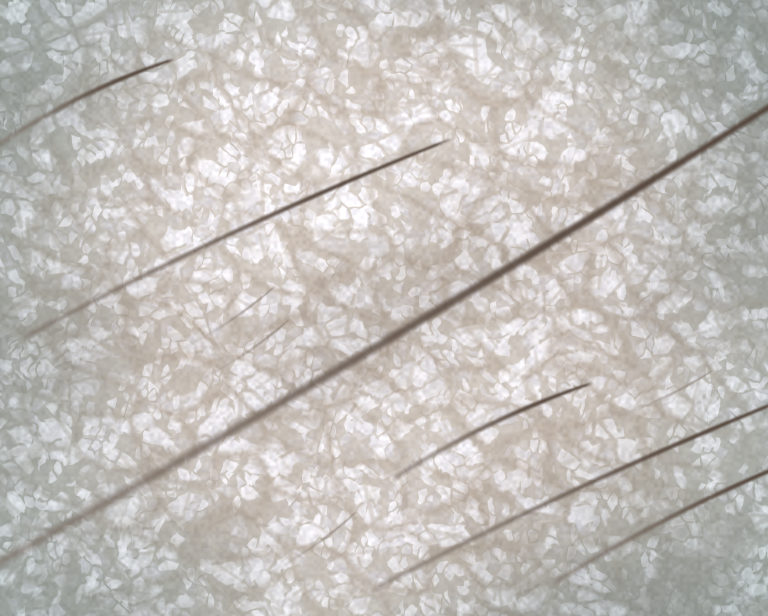
A WebGL 2 fragment shader for this texture:

```glsl
#version 300 es
precision highp float;
// Magnified pale skin: glossy ragged facets, soft creases and slanting dark hairs.
uniform vec2 u_resolution;
out vec4 fragColor;

const vec3 TAN = vec3(0.695, 0.640, 0.590);
const vec3 PALE = vec3(0.805, 0.785, 0.765);
const vec3 COOL = vec3(0.650, 0.668, 0.655);
const vec3 RIM_SHADE = vec3(0.865, 0.895, 0.890);
const vec3 LAVENDER = vec3(0.82, 0.815, 0.86);
const vec3 GLOSS = vec3(0.955, 0.955, 0.985);
const vec3 HAIR_LIGHT = vec3(0.52, 0.47, 0.43);
const vec3 HAIR_DARK = vec3(0.32, 0.26, 0.22);
const float FACET_SCALE = 27.0;
const float CREASE_SCALE = 11.0;
const float STREAK_SCALE = 17.0;
const float HAIR_ANGLE = 0.533;
const float HAIR_WIDTH = 0.0028;
const float MAIN_WIDTH = 0.0054;

vec2 hash2(vec2 c) {
  vec3 h = fract(c.xyx * vec3(0.1031, 0.1030, 0.0973));
  h += dot(h, h.yzx + 33.33);
  return fract((h.xx + h.yz) * h.zy);
}

mat2 turn(float a) {
  return mat2(cos(a), sin(a), -sin(a), cos(a));
}

float smoothNoise(vec2 p) {
  vec2 c = floor(p), f = fract(p);
  f = f * f * (3.0 - 2.0 * f);
  return mix(mix(hash2(c).x, hash2(c + vec2(1, 0)).x, f.x),
             mix(hash2(c + vec2(0, 1)).x, hash2(c + 1.0).x, f.x), f.y);
}

// Cellular noise: x = gap to the cell border, y = random value of the cell.
vec2 cells(vec2 p) {
  vec2 base = floor(p);
  float nearest = 9.0, second = 9.0, id = 0.0;
  for (int j = -1; j <= 1; j++)
    for (int i = -1; i <= 1; i++) {
      vec2 c = base + vec2(i, j);
      float d = length(c + hash2(c + 50.0) - p);
      if (d < nearest) {
        second = nearest;
        nearest = d;
        id = hash2(c + 87.0).y;
      } else second = min(second, d);
    }
  return vec2(second - nearest, id);
}

// Thin straight fibres, one in each grid cell, pointing any way.
float streaks(vec2 p, float soft) {
  vec2 base = floor(p);
  float cover = 0.0;
  for (int j = -1; j <= 1; j++)
    for (int i = -1; i <= 1; i++) {
      vec2 c = base + vec2(i, j), r = hash2(c + 140.0);
      vec2 q = turn(r.x * 6.283) * (p - c - hash2(c + 210.0));
      q.x -= clamp(q.x, -0.6, 0.6);
      cover = max(cover, (1.0 - smoothstep(0.02, 0.08 + soft, length(q))) * r.y);
    }
  return cover;
}

// Tapered bent hair along x: x = coverage, y = strength, fading to the left.
vec2 hair(vec2 q, float halfLen, float width, float bend, float soft) {
  float t = q.x / halfLen;
  float off = abs(q.y - bend * (t * t - 0.4));
  float blur = soft + width * mix(1.5, 0.8, smoothstep(-0.9, 0.5, t));
  float w = width * (1.0 - 0.45 * smoothstep(0.3, 1.0, t));
  float body = 1.0 - smoothstep(w - 0.7 * blur, w + blur, off);
  float ends = 1.0 - smoothstep(0.9, 1.0, abs(t));
  return vec2(body * ends, mix(0.2, 1.0, smoothstep(-0.9, 0.6, t)));
}

void main() {
  vec2 p = gl_FragCoord.xy / u_resolution.y;
  vec2 mid = p - vec2(0.5 * u_resolution.x / u_resolution.y, 0.5);
  vec2 along = turn(-HAIR_ANGLE) * mid;
  float px = 1.0 / u_resolution.y;
  vec2 warped = p + 0.006 * sin(p.yx * 31.0 + 2.0 * sin(p * 17.0));
  vec2 ragged = vec2(smoothNoise(p * 120.0), smoothNoise(p * 120.0 + 40.0)) - 0.5;
  float grain = smoothNoise(p * 170.0) - 0.5;

  // Skin tone: warm middle, cool dim rim, slanted mottling
  float folds = smoothNoise(along * vec2(2.2, 5.0) + 4.0);
  float patches = folds * 0.55 + smoothNoise(p * 13.0 + 9.0) * 0.45;
  vec2 crease = cells(turn(0.5) * warped * vec2(0.8, 1.3) * CREASE_SCALE);
  float crest = smoothstep(0.0, 0.3, crease.x);
  float rim = smoothstep(0.34, 0.78, length(mid * vec2(0.98, 1.0)) + 0.12 * (0.5 - folds));
  vec3 color = mix(TAN, PALE, clamp(0.05 + 0.8 * patches + 0.45 * crest, 0.0, 1.0));
  color = mix(color, COOL, 0.75 * rim);
  color += 0.07 * grain;

  // Glossy facets in three sizes
  for (int i = 0; i < 3; i++) {
    float k = float(i), scale = FACET_SCALE * (1.0 + 0.55 * k);
    vec2 slanted = turn(1.1 * k - 0.4) * (warped + 0.005 * ragged);
    vec2 f = cells(slanted * vec2(0.85, 1.25) * scale + 30.0 * k);
    float shine = smoothstep(0.04, 0.24 + px * scale, f.x) * smoothstep(0.45, 0.8, f.y);
    shine *= mix(0.3, 1.0, crest) * mix(0.45, 1.15, patches) * (1.0 - 0.3 * rim);
    vec3 tint = mix(LAVENDER, GLOSS, smoothstep(0.5, 0.85, f.y)) + 0.12 * grain;
    color = mix(color, tint, clamp(shine, 0.0, 1.0));
  }

  // Fibres crossing the facets, in two layers
  vec3 fibreTint = mix(mix(TAN, PALE, 0.75), COOL, 0.6 * rim);
  for (int i = 0; i < 2; i++) {
    float scale = STREAK_SCALE * (1.0 + 0.6 * float(i));
    float fibre = streaks(p * scale + 19.0 * float(i), px * scale);
    color = mix(color, fibreTint, 0.6 * fibre);
  }

  // Broad light: bright middle, shaded rim and folds
  color *= mix(vec3(1.02, 1.01, 1.0), RIM_SHADE, rim) * (0.93 + 0.14 * folds);

  // Main hairs: k = 0 spans the canvas, the others are shorter
  for (int i = -3; i <= 2; i++) {
    float k = float(i);
    bool isMain = i == 0;
    vec2 q = along - vec2(-0.1 * k - 0.05, -0.04 + 0.24 * k + 0.025 * k * k);
    if (!isMain) q = turn(0.09 + 0.05 * sin(k * 3.0)) * q;
    float halfLen = isMain ? 1.0 : 0.29 + 0.13 * sin(2.2 * k);
    float width = isMain ? MAIN_WIDTH : HAIR_WIDTH;
    vec2 h = hair(q, halfLen, width, isMain ? 0.02 : -0.012, px);
    float shadow = exp(-abs(q.y) / (3.0 * width)) * h.y;
    color *= 1.0 - 0.07 * shadow * (1.0 - smoothstep(0.9, 1.0, abs(q.x) / halfLen));
    color = mix(color, mix(HAIR_LIGHT, HAIR_DARK, h.y), h.x * mix(0.5, 0.92, h.y));
  }

  // Fine faint hairs
  for (int i = 0; i < 4; i++) {
    vec2 r = hash2(vec2(i, 7)) - 0.5;
    vec2 q = turn(0.3 * r.x) * (along - vec2(1.1, 0.9) * r);
    vec2 h = hair(q, 0.09, 0.0014, 0.006, px);
    color = mix(color, HAIR_LIGHT, 0.6 * h.x * h.y);
  }
  fragColor = vec4(clamp(color, 0.0, 1.0), 1.0);
}
```
